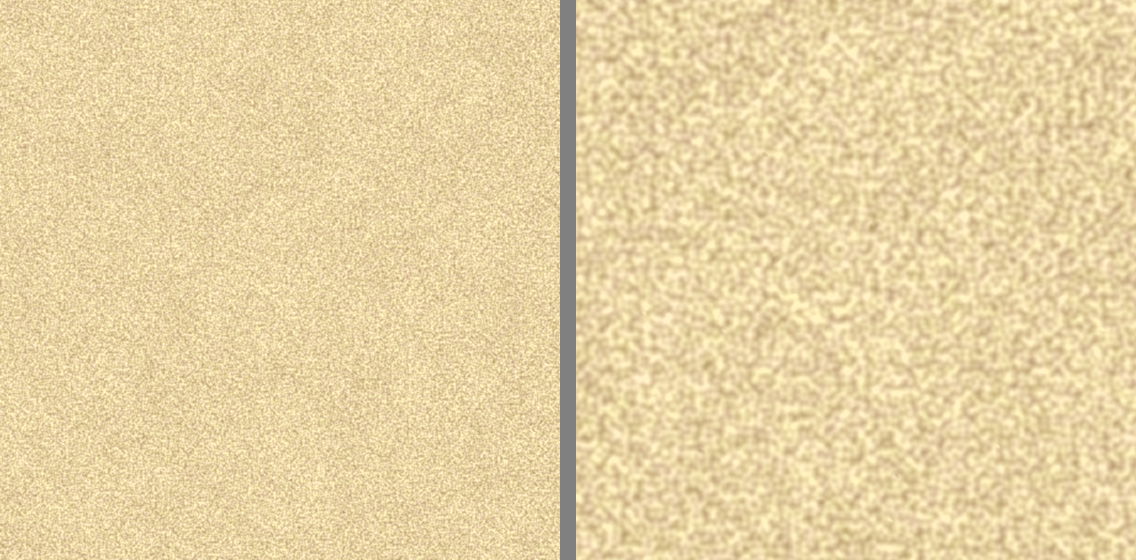
Left: the whole. Right: its middle third, enlarged.
A Shadertoy shader for this texture:

```glsl
vec2 hash2(vec2 cell) {
    uvec2 q = uvec2(ivec2(cell)) * uvec2(1597U, 3812U) + uvec2(911U, 277U);
    uint h = q.x * 73856U ^ q.y * 19349U;
    h = (h ^ (h >> 15)) * 43261U + q.x;
    h = (h ^ (h >> 13)) * 69069U + q.y;
    h ^= h >> 16;
    uint k = (h ^ (h >> 11)) * 69621U;
    k ^= k >> 15;
    return vec2(h & 65535U, k & 65535U) / 65535.0;
}

float cornerSlope(vec2 cell, vec2 offset) {
    float angle = 6.28318 * hash2(cell).x;
    return dot(vec2(cos(angle), sin(angle)), offset);
}

float gradientNoise(vec2 p) {
    vec2 i = floor(p), f = fract(p);
    vec2 u = f * f * f * (f * (f * 6.0 - 15.0) + 10.0);
    vec2 e = vec2(1, 0);
    float low = mix(cornerSlope(i, f), cornerSlope(i + e, f - e), u.x);
    float high = mix(cornerSlope(i + e.yx, f - e.yx), cornerSlope(i + 1.0, f - 1.0), u.x);
    return mix(low, high, u.y);
}

// Sparse soft flecks, one candidate per cell; share sets how many are kept
float flecks(vec2 p, float share) {
    float cover = 0.0;
    for (int y = -1; y <= 1; y++)
    for (int x = -1; x <= 1; x++) {
        vec2 cell = floor(p) + vec2(x, y);
        vec2 place = hash2(cell + 300.0), kind = hash2(cell + 700.0);
        vec2 d = p - cell - place;
        float angle = (kind.y - 0.5) * 2.0;
        d = mat2(cos(angle), -sin(angle), sin(angle), cos(angle)) * d;
        float radius = mix(0.06, 0.15, kind.y);
        float fleck = 1.0 - smoothstep(0.3, 1.0, length(d * vec2(0.7, 1.2)) / radius);
        cover = max(cover, fleck * step(kind.x, share));
    }
    return cover;
}

void mainImage(out vec4 fragColor, in vec2 fragCoord) {
    vec2 uv = fragCoord / iResolution.y;
    vec2 turned = mat2(0.8, 0.6, -0.6, 0.8) * uv + 2.0;

    // Fine sand grain
    float tone = 0.59;
    tone += 0.92 * gradientNoise(uv * 227.0 + 40.3);
    tone += 0.68 * gradientNoise(turned * 143.0);

    // Small clumps and broad, faint mottling
    tone += 0.26 * gradientNoise(turned * vec2(48, 62) + 19.0);
    tone += 0.14 * gradientNoise(uv * 17.0 + 83.0);
    tone += 0.09 * gradientNoise(uv * 5.0 + 31.0);

    // Rare dark specks and pale chips
    tone -= 0.45 * flecks(uv * 38.0, 0.08);
    tone += 0.38 * flecks(uv * 43.0 + 90.0, 0.08);

    vec3 shadowSand = vec3(0.80, 0.70, 0.52);
    vec3 lightSand = vec3(0.99, 0.92, 0.73);
    vec3 color = mix(shadowSand, lightSand, clamp(tone, -0.5, 1.15));

    // Drift between rosy and yellow grains
    float hue = gradientNoise(turned * 110.0 + 57.0) + 0.4 * gradientNoise(uv * 30.0 + 11.0);
    color += hue * vec3(0.006, -0.014, 0.04);

    fragColor = vec4(clamp(color, 0.0, 1.0), 1.0);
}
```
